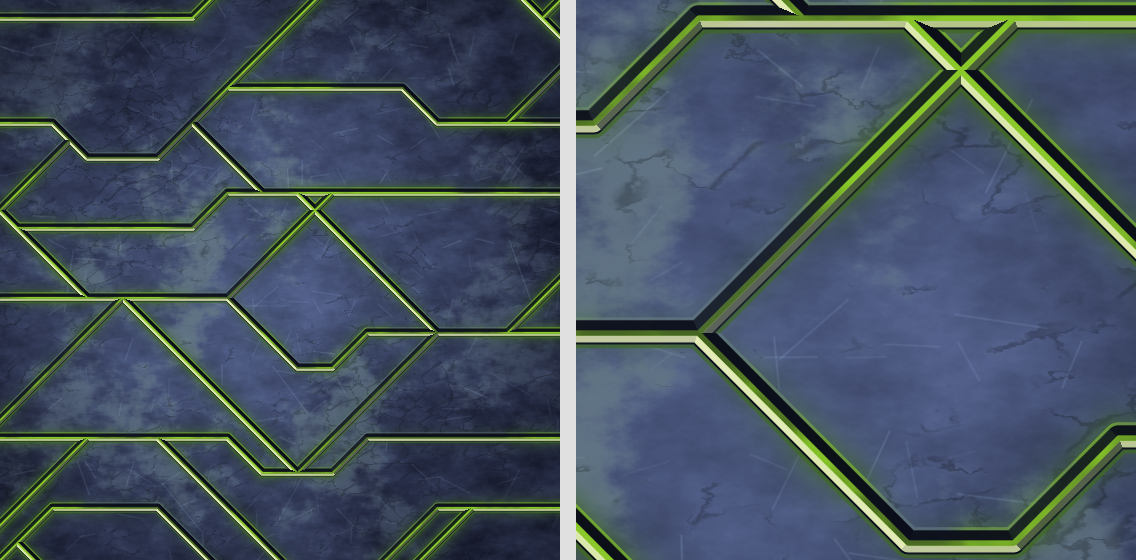
Left: the whole. Right: its middle third, enlarged.
Write a WebGL 2 fragment shader that draws this texture.

```glsl
#version 300 es
precision highp float;
// Scuffed blue metal plates split by bevelled grooves that glow green.
// Stepped lanes and clipped 45 degree struts form the grooves on a square grid;
// layered sines, cellular creases and short scratches wear the metal.

uniform vec2 u_resolution;
out vec4 fragColor;

const float GRID = 16.0;        // grid units across the canvas
const float LANE = 3.0;         // grid units between lanes
const float SPAN = 5.0;         // grid units between steps of a lane
const float STRUT_SHARE = 0.78;
const vec2 LIGHT = vec2(0.6, 0.8);
const vec2 SHIFT = vec2(20.5, 30.5);
const vec3 NAVY = vec3(0.095, 0.11, 0.185);
const vec3 BLUE = vec3(0.295, 0.345, 0.50);
const vec3 SCUFF = vec3(0.40, 0.48, 0.52);
const vec3 SHADOW = vec3(0.03, 0.04, 0.085);
const vec3 GLOW = vec3(0.25, 0.41, 0.14);
const vec3 GREEN = vec3(0.54, 0.79, 0.16);
const vec3 CREAM = vec3(0.90, 0.93, 0.73);

float hash(vec2 p) {
  vec3 q = fract(vec3(p.xyx) * 0.1031);
  q += dot(q, q.yzx + 33.33);
  return fract((q.x + q.y) * q.z);
}

vec2 hash2(vec2 p) { return vec2(hash(p), hash(p + 57.3)); }

// Layered, bent sines, roughly -0.8 to 0.8.
float mottle(vec2 p) {
  float sum = 0.0, amp = 0.5;
  for (int i = 0; i < 7; i++) {
    vec2 q = p + 0.9 * sin(p.yx * 0.8 + float(i));
    sum += amp * sin(q.x) * sin(q.y);
    p = mat2(0.8, 0.6, -0.6, 0.8) * p * 1.8 + 1.7;
    amp *= 0.68;
  }
  return sum;
}

// Cellular borders: 1 on a crease, 0 away from it.
float crease(vec2 p) {
  vec2 cell = floor(p), near = vec2(9.0);
  for (int k = 0; k < 9; k++) {
    vec2 c = cell + vec2(k % 3 - 1, k / 3 - 1);
    float d = length(c + hash2(c) - p);
    near = d < near.x ? vec2(d, near.x) : vec2(near.x, min(near.y, d));
  }
  return 1.0 - smoothstep(0.0, 0.13, near.y - near.x);
}

// Distance to a segment, positive above it.
float signedSegment(vec2 p, vec2 a, vec2 b) {
  vec2 e = b - a, q = p - a;
  float d = length(q - e * clamp(dot(q, e) / dot(e, e), 0.0, 1.0));
  return e.x * q.y < e.y * q.x ? -d : d;
}

float scratches(vec2 uv, float pixel) {
  float sum = 0.0;
  for (int i = 0; i < 4; i++) {
    float scale = 5.0 + 4.0 * float(i);
    vec2 p = uv * scale + 7.3 * float(i), cell = floor(p), r = hash2(cell);
    float angle = 6.2832 * hash(cell + 9.1);
    vec2 reach = vec2(cos(angle), sin(angle)) * (0.08 + 0.22 * r.x);
    vec2 mid = 0.35 + 0.3 * r;
    float d = abs(signedSegment(p - cell, mid - reach, mid + reach)) / scale;
    sum += step(0.4, r.y) * r.x * (1.0 - smoothstep(0.0, 0.0006 + pixel, d));
  }
  return sum;
}

// Lanes: flat runs joined by 45 degree steps.
float level(float lane, float j) { return lane * LANE + floor(2.999 * hash(vec2(lane, j))); }
float stepX(float lane, float j) { return j * SPAN + floor(2.999 * hash(vec2(j, lane + 40.0))); }

float laneHeight(float lane, float x) {
  float j = floor(x / SPAN), from = level(lane, j - 1.0), rise = level(lane, j) - from;
  return from + sign(rise) * clamp(x - stepX(lane, j), 0.0, abs(rise));
}

void keepNearest(inout vec2 best, float side, vec2 along) {
  float lit = max(dot(normalize(vec2(-along.y, along.x)), LIGHT), 0.0);
  if (abs(side) < abs(best.x)) best = vec2(side, lit);
}

// Nearest groove: x is its signed distance, y how far it faces the light.
vec2 grooves(vec2 p) {
  vec2 best = vec2(9.0, 0.0);
  for (int a = -1; a <= 1; a++) {
    float lane = floor(p.y / LANE) + float(a);
    bool inGap = p.y > laneHeight(lane, p.x) && p.y < laneHeight(lane + 1.0, p.x);
    for (int b = -1; b <= 1; b++) {
      float j = floor(p.x / SPAN) + float(b);
      float from = level(lane, j - 1.0), to = level(lane, j), rise = abs(to - from);
      vec2 foot = vec2(stepX(lane, j), from), top = vec2(foot.x + rise, to);
      vec2 end = vec2(stepX(lane, j + 1.0), to);
      keepNearest(best, signedSegment(p, top, end), end - top);
      if (rise > 0.5) keepNearest(best, signedSegment(p, foot, top), top - foot);
      // Struts, cut off by the lanes above and below.
      vec2 r = hash2(vec2(lane + 11.0, j + 70.0));
      vec2 q = p - vec2(j * SPAN + 1.5 + floor(2.0 * r.x), lane * LANE + 2.5);
      float slope = hash(r * 91.7) < 0.42 ? 1.0 : -1.0;
      if (inGap && r.y < STRUT_SHARE)
        keepNearest(best, (q.y - slope * q.x) * 0.7071, vec2(1.0, slope));
    }
  }
  return best;
}

float band(float d, float low, float high, float aa) {
  return smoothstep(low - aa, low + aa, d) * (1.0 - smoothstep(high - aa, high + aa, d));
}

void main() {
  float size = min(u_resolution.x, u_resolution.y);
  vec2 uv = gl_FragCoord.xy / size;
  float pixel = 1.0 / size, aa = 0.5 * GRID * pixel;

  // Worn metal, lighter toward the middle
  float centre = 1.0 - smoothstep(0.08, 0.76, length(uv - vec2(0.44, 0.49)));
  float cloud = mottle(uv * 7.0 + 3.0);
  float grain = mottle(uv * vec2(34.0, 60.0));
  float tone = 0.02 + 0.88 * centre + 0.22 * cloud + 0.22 * grain;
  vec3 color = mix(NAVY, BLUE, clamp(tone, -0.15, 1.15));
  float worn = smoothstep(0.05, 0.75, mottle(uv * vec2(9.0, 6.0) + 8.0) + 0.45 * grain);
  color = mix(color, SCUFF, 0.75 * worn * centre);
  vec2 bent = uv * vec2(24.0, 38.0) + 0.5 * cloud + 0.4 * grain;
  color *= 1.0 - 0.24 * crease(bent) * smoothstep(-0.2, 0.4, grain - cloud);
  color += 0.16 * SCUFF * scratches(uv, pixel);

  // Green light spilling from the grooves
  vec2 groove = grooves(uv * GRID + SHIFT);
  float d = groove.x, lit = groove.y;
  float charge = smoothstep(-0.35, 0.45, mottle(uv * 8.0 + 21.0));
  color = mix(color, GLOW, (0.25 + 0.65 * charge) * exp(-max(abs(d) - 0.09, 0.0) / 0.12));

  // Groove: shadowed wall, glowing core, lit wall and thin rims
  color = mix(color, SHADOW, band(d, -0.115, 0.12, aa) * (0.65 + 0.3 * lit));
  color = mix(color, mix(SCUFF, GREEN, charge), 0.6 * band(d, 0.115, 0.145, aa));
  color = mix(color, GLOW, 0.7 * band(d, -0.15, -0.115, aa));
  vec3 wall = mix(CREAM, GREEN, 0.45 * charge * (1.2 - lit));
  color = mix(color, wall, band(d, -0.095, -0.03, aa) * (0.2 + 0.8 * lit));
  color = mix(color, GREEN, band(d, -0.035, 0.02, aa) * (0.45 + 0.55 * charge));
  fragColor = vec4(clamp(color, 0.0, 1.0), 1.0);
}
```
